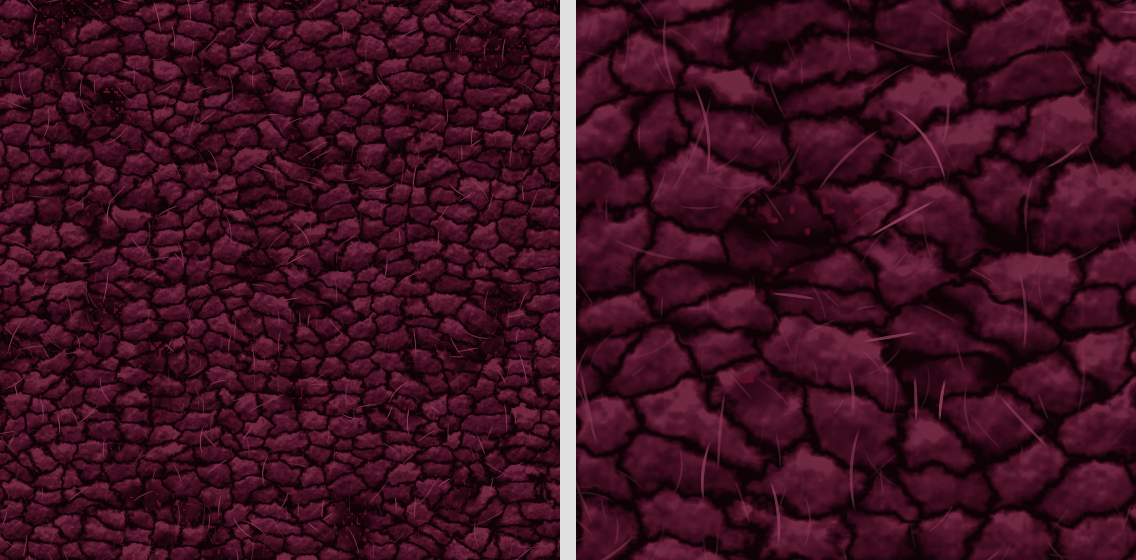
Left, the full canvas; right, a detail of the centre.
Give the GLSL for this texture, as a WebGL 1 fragment shader.

```glsl
precision highp float;
// Draws a wine-red nubby wool pile with shaded clumps, dark gaps and stray hairs.
uniform vec2 u_resolution;

const vec3 SHADOW = vec3(0.06, 0.008, 0.018);
const vec3 DEEP   = vec3(0.15, 0.02, 0.07);
const vec3 WINE   = vec3(0.23, 0.04, 0.11);
const vec3 PLUM   = vec3(0.32, 0.08, 0.17);
const vec3 ROSE   = vec3(0.44, 0.155, 0.255);
const vec3 HAIR   = vec3(0.58, 0.25, 0.37);
const vec3 FLECK  = vec3(0.45, 0.07, 0.18);

float hash(vec2 p) {
  return fract(sin(dot(p, vec2(127.1, 311.7))) * 43758.5453);
}

vec2 hash2(vec2 p) {
  return vec2(hash(p), hash(p + 57.3));
}

float noise(vec2 p) {
  vec2 i = floor(p), f = fract(p);
  f = f * f * (3.0 - 2.0 * f);
  float low = mix(hash(i), hash(i + vec2(1.0, 0.0)), f.x);
  float high = mix(hash(i + vec2(0.0, 1.0)), hash(i + 1.0), f.x);
  return mix(low, high, f.y);
}

float fbm(vec2 p) {
  float sum = 0.0, weight = 0.533;
  for (int i = 0; i < 4; i++) {
    sum += weight * noise(p);
    p = p * 2.03 + 17.7;
    weight *= 0.5;
  }
  return sum;
}

// Nearest clump: x = gap to its neighbour, y = height above its centre, z = random id
vec3 clump(vec2 p) {
  vec2 cell = floor(p);
  float nearest = 9.0, second = 9.0, rise = 0.0, id = 0.0;
  for (int y = -1; y <= 1; y++) {
    for (int x = -1; x <= 1; x++) {
      vec2 c = cell + vec2(float(x), float(y));
      vec2 offset = p - c - 0.5 - 0.8 * (hash2(c) - 0.5);
      float d = length(offset) - 0.2 * hash(c + 31.7);
      if (d < nearest) {
        second = nearest;
        nearest = d;
        rise = offset.y;
        id = hash(c + 9.1);
      } else {
        second = min(second, d);
      }
    }
  }
  return vec3(second - nearest, rise, id);
}

// Coverage of curved tapering hairs, one at most per grid cell
float hairs(vec2 uv, float scale, float seed, float amount, float width, float pixel) {
  vec2 p = uv * scale + seed * 3.37;
  vec2 cell = floor(p);
  float cover = 0.0;
  for (int y = -1; y <= 1; y++) {
    for (int x = -1; x <= 1; x++) {
      vec2 c = cell + vec2(float(x), float(y));
      vec2 key = c + seed * 71.3;
      float tuft = noise(c * 0.45 + seed);
      float present = step(hash(key + 5.1), amount * (0.3 + 1.4 * tuft));
      vec2 q = p - c - hash2(key);
      float spread = hash(key + 2.7) - 0.5;
      float angle = 1.2 * spread + 9.0 * spread * spread * spread;
      float s = sin(angle), k = cos(angle);
      q = vec2(k * q.x - s * q.y, s * q.x + k * q.y);
      float reach = mix(0.18, 0.5, hash(key + 8.3));
      float along = q.y / reach;
      float bend = 1.2 * (hash(key + 4.9) - 0.5);
      float dist = abs(q.x - bend * q.y * q.y) / scale;
      float thick = width * (1.0 - 0.5 * abs(along));
      float line = 1.0 - smoothstep(thick - 0.5 * pixel, thick + 0.7 * pixel, dist);
      float ends = 1.0 - smoothstep(0.65, 1.0, abs(along));
      float glow = mix(0.2, 0.9, hash(key + 6.6));
      cover = max(cover, present * line * ends * glow);
    }
  }
  return cover;
}

vec3 woolRamp(float tone) {
  vec3 color = mix(SHADOW, DEEP, smoothstep(0.06, 0.29, tone));
  color = mix(color, WINE, smoothstep(0.25, 0.5, tone));
  color = mix(color, PLUM, smoothstep(0.46, 0.76, tone));
  return mix(color, ROSE, smoothstep(0.72, 1.0, tone));
}

void main() {
  vec2 uv = gl_FragCoord.xy / u_resolution.y;
  float pixel = 1.0 / u_resolution.y;

  // Clumps with lumpy, wandering outlines
  vec2 drift = vec2(noise(uv * 13.0), noise(uv * 13.0 + 40.0)) - 0.5;
  vec2 ragged = vec2(fbm(uv * 75.0), fbm(uv * 75.0 + 90.0)) - 0.5;
  vec3 wool = clump(uv * vec2(19.0, 30.0) + 0.8 * drift + 0.5 * ragged);

  // Top light, woolly relief and creases
  float relief = fbm(uv * 62.0) - fbm(uv * 62.0 + vec2(-0.1, 0.28));
  float grain = noise(uv * 260.0) - 0.5;
  float crease = smoothstep(-0.03, 0.3, wool.x);
  float tone = 0.7 + 0.5 * wool.y + 0.95 * relief + 0.16 * grain + 0.25 * (wool.z - 0.5);
  tone *= crease;

  // Sunken patches with glinting red flecks
  float pit = smoothstep(0.6, 0.73, fbm(uv * 11.0 + 23.0));
  tone *= 1.0 - 0.65 * pit;
  vec3 color = woolRamp(tone);
  float fleck = smoothstep(0.72, 0.88, noise(uv * vec2(210.0, 170.0) + 8.0));
  color = mix(color, FLECK, 0.75 * fleck * pit);

  // Faint short fuzz, then longer bright hairs
  float strands = 0.0;
  for (int i = 0; i < 3; i++) {
    float seed = float(i) + 1.0;
    strands = max(strands, 0.4 * hairs(uv, 29.0, seed + 10.0, 0.4, 0.0006, pixel));
    strands = max(strands, hairs(uv, 15.0, seed, 0.42, 0.0009, pixel));
  }
  gl_FragColor = vec4(mix(color, HAIR, strands), 1.0);
}
```
